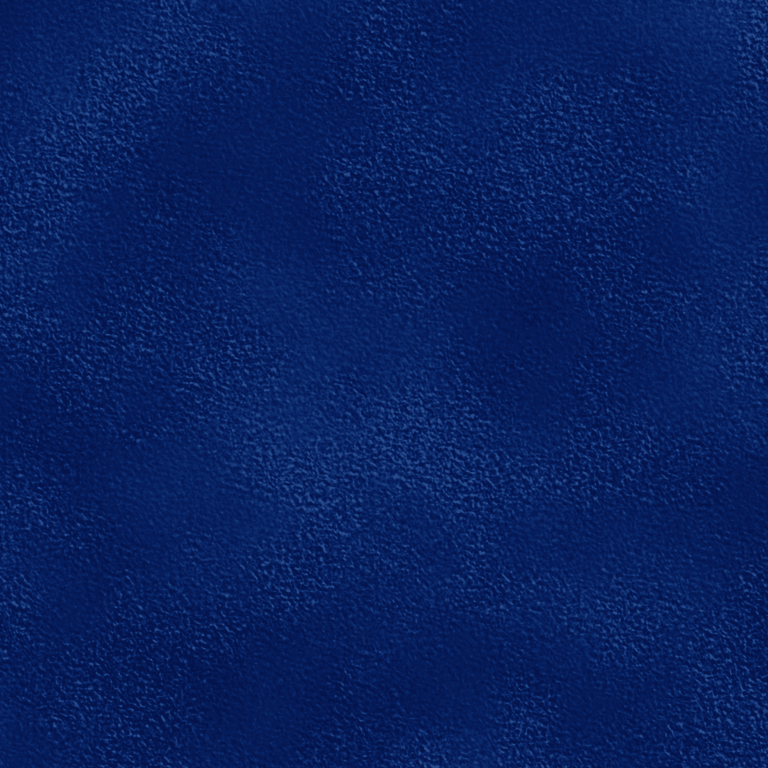
Reproduce this texture procedurally as a Shadertoy shader.

```glsl
// Deep blue suede: fine wrinkled nap with rough and smooth patches and small glints.

// Colour ramp, from hollows to raised fibres
const vec3 HOLLOW = vec3(0.015, 0.075, 0.292);
const vec3 NAVY   = vec3(0.024, 0.119, 0.368);
const vec3 LIT    = vec3(0.050, 0.175, 0.432);
const vec3 GLINT  = vec3(0.150, 0.290, 0.540);

// Feature frequencies, in cells per canvas height
const vec2  WRINKLE_FREQ = vec2(118.0, 165.0);
const vec2  FIBRE_FREQ   = vec2(165.0, 290.0);
const float SPECK_FREQ   = 310.0;
const float CLUMP_FREQ   = 48.0;
const float PATCH_FREQ   = 5.0;
const float TONE_FREQ    = 3.4;
const float WARP_FREQ    = 26.0;

// Directions in radians and strengths
const float WRINKLE_ANGLE = -0.30;
const float FIBRE_ANGLE   = -0.95;
const float WARP_AMOUNT   = 0.005;
const float RELIEF_GAIN   = 2.2;
const float FIBRE_GAIN    = 2.6;
const float SPECK_GAIN    = 1.6;
const float CLUMP_GAIN    = 0.6;
const float TONE_GAIN     = 1.3;
const float SMOOTH_PATCH  = 0.45;
const float ROUGH_PATCH   = 1.35;

const float TAU = 6.2831853;

float hash(vec2 p) {
    vec3 q = fract(vec3(p.xyx) * 0.1031);
    q += dot(q, q.yzx + 33.33);
    return fract((q.x + q.y) * q.z);
}

// Dot product of a random unit gradient with the offset from its corner
float cornerSlope(vec2 cell, vec2 offset) {
    float angle = TAU * hash(cell);
    return dot(vec2(cos(angle), sin(angle)), offset);
}

float gradientNoise(vec2 p) {
    vec2 cell = floor(p), f = p - cell;
    vec2 w = f * f * f * (f * (f * 6.0 - 15.0) + 10.0);
    vec2 e = vec2(1.0, 0.0);
    float low  = mix(cornerSlope(cell, f), cornerSlope(cell + e, f - e), w.x);
    float high = mix(cornerSlope(cell + e.yx, f - e.yx),
                     cornerSlope(cell + 1.0, f - 1.0), w.x);
    return mix(low, high, w.y);
}

float fbm(vec2 p) {
    float sum = 0.0, amplitude = 1.0;
    for (int i = 0; i < 4; i++) {
        sum += amplitude * gradientNoise(p);
        p = mat2(1.6, 1.2, -1.2, 1.6) * p + 17.3;
        amplitude *= 0.5;
    }
    return sum;
}

// Coordinates along and across a direction
vec2 turn(vec2 p, float angle) {
    float c = cos(angle), s = sin(angle);
    return vec2(c * p.x + s * p.y, c * p.y - s * p.x);
}

float napHeight(vec2 p) {
    return gradientNoise(p) + 0.45 * gradientNoise(turn(p, 0.6) * 1.9 + 41.0);
}

vec3 suedeColour(float light) {
    vec3 colour = mix(HOLLOW, NAVY, smoothstep(-2.2, 0.4, light));
    colour = mix(colour, LIT, clamp(light / 1.2, 0.0, 1.0));
    return mix(colour, GLINT, clamp((light - 1.2) / 1.8, 0.0, 1.0));
}

void mainImage(out vec4 fragColor, in vec2 fragCoord) {
    vec2 uv = fragCoord / iResolution.y;

    // Broad patches of roughness and tone
    float patchiness = fbm(uv * PATCH_FREQ + 5.7);
    float roughness = mix(SMOOTH_PATCH, ROUGH_PATCH, smoothstep(-0.4, 0.4, patchiness));
    float tone = fbm(uv * TONE_FREQ + 63.1);

    // Bend the grain so that wrinkles wander
    vec2 bend = vec2(gradientNoise(uv * WARP_FREQ + 11.0),
                     gradientNoise(uv * WARP_FREQ + 83.0));
    vec2 grain = uv + WARP_AMOUNT * bend;

    // Wrinkles lit from above, gathered in loose clumps
    vec2 wrinkle = turn(grain, WRINKLE_ANGLE) * WRINKLE_FREQ + 300.0;
    vec2 lightStep = vec2(0.10, 0.27);
    float relief = napHeight(wrinkle - lightStep) - napHeight(wrinkle + lightStep);
    float clump = gradientNoise(turn(grain, WRINKLE_ANGLE) * CLUMP_FREQ + 150.0);

    // Fine slanted fibres and specks, brightest on the lit slopes
    float fibre = gradientNoise(turn(grain, FIBRE_ANGLE) * FIBRE_FREQ + 500.0);
    float speck = gradientNoise(turn(uv, 0.5) * SPECK_FREQ + 700.0);
    float sparkle = 2.0 * max(fibre, 0.0) * max(relief, 0.0);

    float nap = RELIEF_GAIN * relief + FIBRE_GAIN * fibre + SPECK_GAIN * speck
              + CLUMP_GAIN * clump + sparkle;
    fragColor = vec4(suedeColour(roughness * nap + TONE_GAIN * tone), 1.0);
}
```
